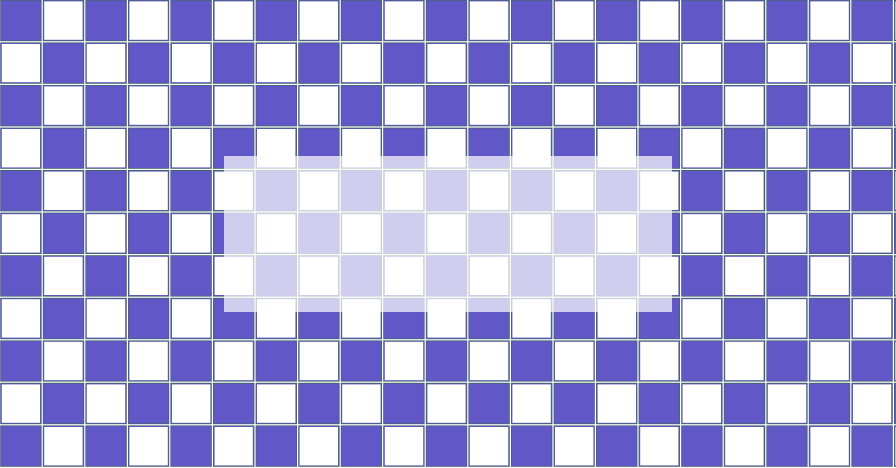
A WebGL 1 fragment shader for this pattern:

```glsl
precision highp float;

uniform vec2 u_resolution;

// Lengths are in units of 1/1200 of the canvas width
#define UNITS_ACROSS 1200.0
#define CELL 57.0
#define GRID_SHIFT vec2(0.5, 1.0)
#define GAP_HALF 0.8
#define BORDER_END 1.9
#define RING_END 2.8
#define PANEL_HALF vec2(0.25, 0.16667)
#define PANEL_OPACITY 0.7
#define SAMPLES 5

const vec3 WHITE = vec3(1.0);
const vec3 VIOLET = vec3(0.38, 0.34, 0.78);
const vec3 SLATE = vec3(0.27, 0.39, 0.42);

// Checkerboard tiles, each framed by a slate border and a white gap
vec3 tiles(vec2 p) {
  vec2 grid = (p + GRID_SHIFT) / CELL;
  vec2 cell = floor(grid);
  vec2 toSide = (0.5 - abs(fract(grid) - 0.5)) * CELL;
  float edge = min(toSide.x, toSide.y);
  float isWhite = mod(cell.x + cell.y, 2.0);

  // Light tiles carry a thin violet ring inside the border
  vec3 color = mix(VIOLET, WHITE, isWhite * step(RING_END, edge));
  color = mix(SLATE, color, step(BORDER_END, edge));
  return mix(WHITE, color, step(GAP_HALF, edge));
}

// Translucent white panel in the middle of the canvas
float panel(vec2 uv) {
  vec2 inside = step(abs(uv - 0.5), PANEL_HALF);
  return inside.x * inside.y * PANEL_OPACITY;
}

vec3 scene(vec2 pixel) {
  // Rows are counted from the top edge
  vec2 fromTopLeft = vec2(pixel.x, u_resolution.y - pixel.y);
  vec3 color = tiles(fromTopLeft * UNITS_ACROSS / u_resolution.x);
  return mix(color, WHITE, panel(pixel / u_resolution));
}

void main() {
  // Average a grid of samples across the pixel to smooth every edge
  vec3 total = vec3(0.0);
  for (int j = 0; j < SAMPLES; j++) {
    for (int i = 0; i < SAMPLES; i++) {
      vec2 offset = (vec2(float(i), float(j)) + 0.5) / float(SAMPLES) - 0.5;
      total += scene(gl_FragCoord.xy + offset);
    }
  }
  gl_FragColor = vec4(total / float(SAMPLES * SAMPLES), 1.0);
}
```
